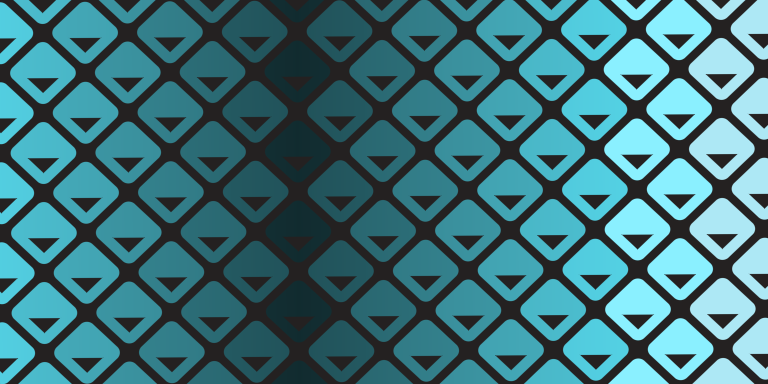
This pattern is drawn by a WebGL 2 fragment shader. Its source:

```glsl
#version 300 es
precision highp float;
// Staggered rounded diamonds, each with a dark triangle pointing down, on a
// near-black ground. A skewed lattice finds the nearest diamond; the columns
// rise from a dark teal band to bright cyan on both sides and pale at right.

uniform vec2 u_resolution;
out vec4 fragColor;

// Rounded diamond: a rounded box measured along the two slanted edge normals.
float diamond(vec2 p, float inset, float radius) {
    vec2 n = normalize(vec2(1.0, 1.06));
    vec2 e = abs(vec2(dot(p, n), dot(p, vec2(n.x, -n.y)))) - inset + radius;
    return length(max(e, 0.0)) + min(max(e.x, e.y), 0.0) - radius;
}

// Triangle with a flat top and its apex straight below the diamond's centre.
float triangle(vec2 p) {
    vec2 side = normalize(vec2(0.185, -0.195));
    return max(p.y + 0.065, dot(vec2(abs(p.x), p.y + 0.25), side));
}

// Colour by signed column distance from the dark band.
vec3 columnColor(float column) {
    float k = abs(column);
    float level = 0.26 + 0.078 * k - 0.09 * (1.0 - smoothstep(0.2, 0.8, k));
    vec3 color = vec3(0.40, 1.0, 1.09) * level;
    color = mix(color, vec3(0.54, 0.94, 1.0), smoothstep(7.3, 7.7, column));
    return mix(color, vec3(0.68, 0.91, 0.96), smoothstep(9.3, 9.7, column));
}

void main() {
    // One unit is the height of a diamond cell; 4.8 cells fill the canvas.
    float pixel = 4.8 / u_resolution.y;
    vec2 p = gl_FragCoord.xy * pixel - vec2(5.316, 2.416);

    // Very slight counter-clockwise tilt of the whole lattice.
    float tilt = 0.006;
    p = mat2(cos(tilt), -sin(tilt), sin(tilt), cos(tilt)) * p;

    // Diamond centres are the integer points of the skewed coordinates.
    vec2 cell = round(vec2(p.x / 1.06 + p.y, p.x / 1.06 - p.y));
    vec2 local = p - 0.5 * vec2(1.06 * (cell.x + cell.y), cell.x - cell.y);

    // Mostly flat tiles with a little shading across each one.
    float column = cell.x + cell.y + 3.0 + 0.2 * local.x / 0.53;
    vec3 tile = columnColor(column);

    float shape = max(diamond(local, 0.3125, 0.106), -triangle(local));
    float cover = smoothstep(0.7 * pixel, -0.7 * pixel, shape);
    vec3 ground = vec3(0.14, 0.13, 0.13);
    fragColor = vec4(mix(ground, tile, cover), 1.0);
}
```
